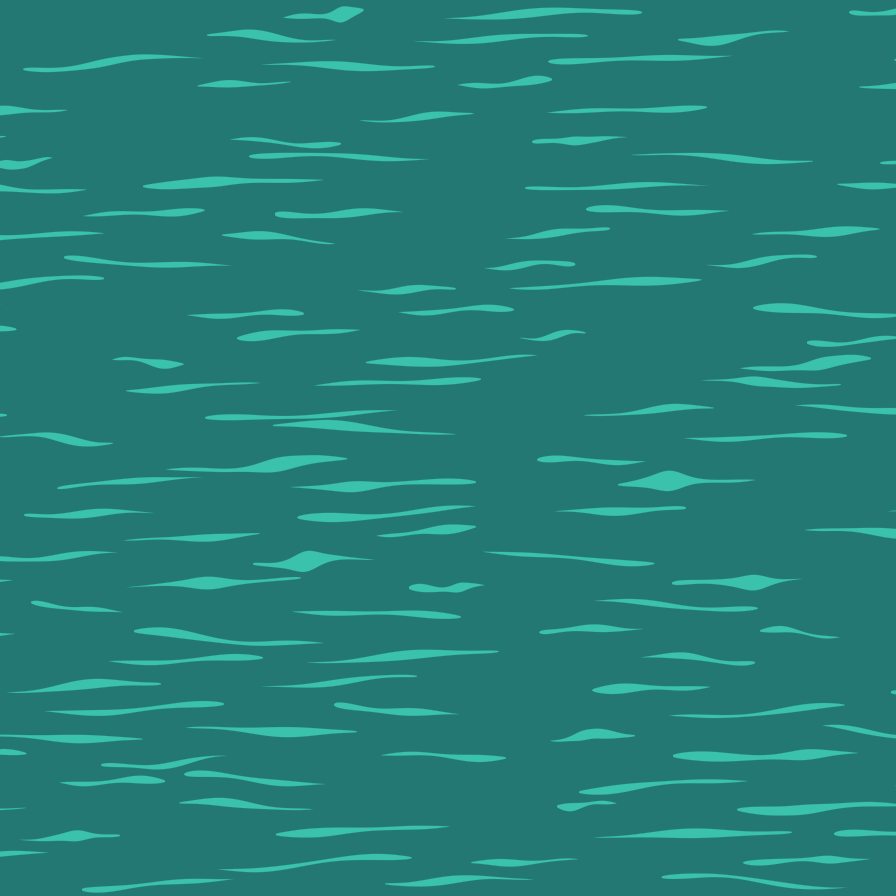
This pattern is drawn by a Shadertoy shader. Its source:

```glsl
// Calm water: short tapered ripples in light teal, scattered over deep teal.
// Staggered rows are split into cells; each cell holds one ripple, bounded by
// a bent centreline and a varying thickness, with exact vertical coverage.

#define ROWS 36.0           // ripple rows per canvas height
#define COLUMNS 3.0         // ripples per row
#define ROW_JITTER 0.4      // vertical scatter, in rows
#define MIN_LENGTH 0.06
#define MAX_LENGTH 0.225
#define THICKNESS 0.0077    // scale of the half thickness
#define MAX_RISE 0.015      // height change along a ripple
#define RISING_SHARE 0.72   // share of ripples that climb to the right
#define SWELL_SHARE 0.14    // share of ripples with a fat hump
#define WATER vec3(0.14, 0.47, 0.45)
#define RIPPLE vec3(0.23, 0.76, 0.68)

const float TAU = 6.2831853;

// Four independent random values in 0..1 for a cell and a seed.
vec4 hash4(vec2 cell, float seed) {
    vec4 p = fract(vec4(cell.xyx, seed) * vec4(0.1031, 0.1030, 0.0973, 0.1099));
    p += dot(p, p.wzxy + 33.33);
    return fract((p.xxyz + p.yzzw) * p.zywx);
}

// Coverage of one ripple; x runs from the cell's left side, y from its row.
float rippleCoverage(vec2 p, vec2 cell, float pixel) {
    vec4 place = hash4(cell, 1.7);
    vec4 bend = hash4(cell, 5.3);
    vec4 form = hash4(cell, 9.1);

    float len = mix(MIN_LENGTH, MAX_LENGTH, pow(place.x, 0.7));
    float start = place.y * (1.0 / COLUMNS - len);
    float t = (p.x - start) / len;
    if (t <= 0.0 || t >= 1.0) return 0.0;

    // Centreline: a soft step up or down with a slight wave.
    float heading = bend.x < RISING_SHARE ? 1.0 : -1.0;
    float rise = heading * MAX_RISE * mix(0.25, 1.0, bend.y) * sqrt(len / MAX_LENGTH);
    float bendAt = mix(0.3, 0.7, bend.z);
    float spread = mix(0.28, 0.6, bend.w);
    float centre = (place.z - 0.5) * ROW_JITTER / ROWS;
    centre += rise * (smoothstep(bendAt - spread, bendAt + spread, t) - 0.5);
    centre += 0.0013 * sin(TAU * (1.2 * t + place.w));

    // Thickness: one blunt and one pointed end, a thin waist, a rare hump.
    vec2 taper = form.x < 0.55 ? vec2(0.4, 0.85) : vec2(0.8, 0.45);
    float halfWidth = THICKNESS * pow(t, taper.x) * pow(1.0 - t, taper.y);
    halfWidth *= mix(0.75, 1.2, form.y);
    halfWidth *= 1.0 + 0.42 * sin(TAU * (1.35 * t + form.z));
    float hump = (t - bendAt) / 0.14;
    halfWidth *= 1.0 + step(form.w, SWELL_SHARE) * 1.1 * exp(-hump * hump);

    // Part of the pixel's height that lies inside the ripple.
    float top = min(p.y + 0.5 * pixel, centre + halfWidth);
    float bottom = max(p.y - 0.5 * pixel, centre - halfWidth);
    return clamp((top - bottom) / pixel, 0.0, 1.0);
}

void mainImage(out vec4 fragColor, in vec2 fragCoord) {
    vec2 uv = fragCoord / iResolution.y;
    float pixel = 1.15 / iResolution.y;
    float baseRow = floor(uv.y * ROWS);
    float coverage = 0.0;

    // Bent ripples may reach into the rows above and below.
    for (int i = -1; i <= 1; i++) {
        float row = baseRow + float(i);
        float shift = 0.55 * row + 0.35 * hash4(vec2(row, 17.0), 3.9).x;
        float column = uv.x * COLUMNS + shift;
        vec2 cell = vec2(floor(column), row);
        vec2 p = vec2(fract(column) / COLUMNS, uv.y - (row + 0.5) / ROWS);
        coverage = max(coverage, rippleCoverage(p, cell + 11.0, pixel));
    }

    fragColor = vec4(mix(WATER, RIPPLE, coverage), 1.0);
}
```
